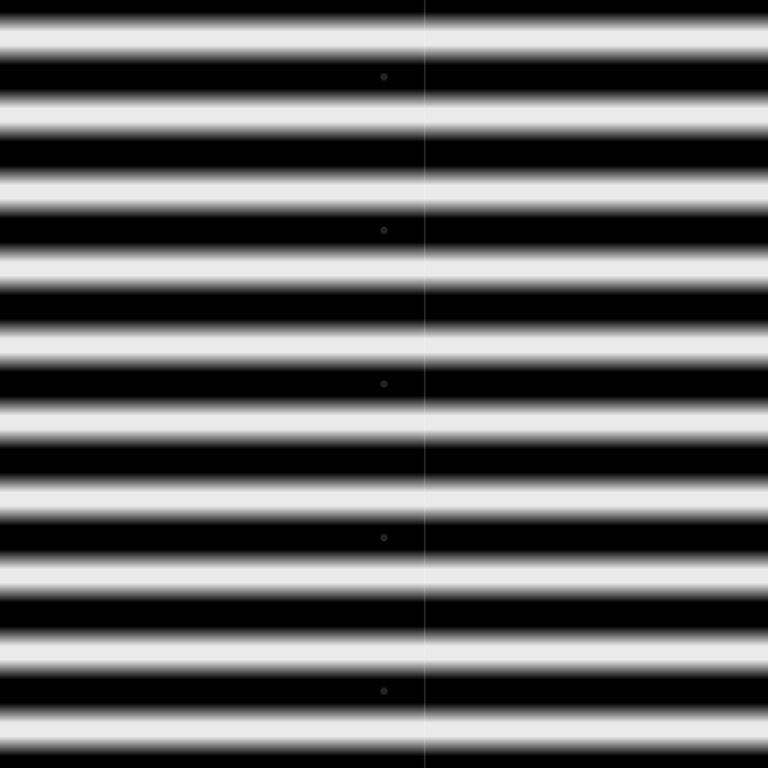
Reproduce this pattern procedurally as a WebGL 2 fragment shader.

```glsl
#version 300 es
precision highp float;
// Ten soft horizontal light bands on black, with a faint column of dots and a hairline.

uniform vec2 u_resolution;
out vec4 fragColor;

void main() {
    vec2 uv = gl_FragCoord.xy / u_resolution;
    float pixel = 1.0 / u_resolution.y;

    // Bands: flat light core, linear falloff to black on both sides
    float fromCore = abs(fract(uv.y * 10.0) - 0.5);
    float band = clamp((0.345 - fromCore) / 0.255, 0.0, 1.0);
    vec3 color = vec3(0.918 * band);

    // Small grey dots in the middle of every second dark gap
    vec2 fromDot = vec2(uv.x - 0.5, (fract(uv.y * 5.0) - 0.5) / 5.0);
    float soft = max(pixel, 0.0015);
    float dot_ = 1.0 - smoothstep(0.0048 - soft, 0.0048 + soft, length(fromDot));
    color = mix(color, vec3(0.14), dot_);

    // Faint vertical hairline over everything
    float hairline = 1.0 - smoothstep(0.0003, 0.0003 + max(pixel, 0.0015), abs(uv.x - 0.553));
    color = mix(color, vec3(1.0), 0.16 * hairline);

    fragColor = vec4(color, 1.0);
}
```
